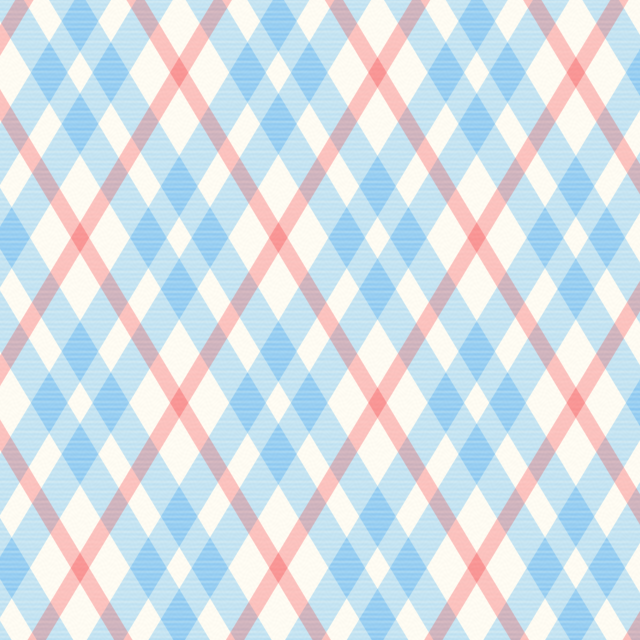
This pattern is drawn by a WebGL 2 fragment shader. Its source:

```glsl
#version 300 es
precision highp float;
// Diagonal plaid: two mirrored sets of slanted bands dyed onto cream cloth.
// Each set repeats one thin coral line and a pair of wide sky bands; dyes
// multiply where bands cross, and fine horizontal threads streak the blue.

#define REPEAT vec2(0.3099, 0.516)    // width and height of one diamond
#define CROSSING vec2(0.280, 0.8867)  // centre of one coral crossing
#define CORAL_HALF 0.046              // half widths, in fractions of a repeat
#define SKY_HALF 0.092
#define SKY_OFFSET 0.1555             // sky band distance from mid repeat
#define THREADS 128.0                 // horizontal threads up the canvas
#define THREAD_DEPTH 0.17
#define GRAIN 0.008
#define CREAM vec3(0.995, 0.985, 0.950)
#define SKY_DYE vec3(0.775, 0.906, 0.998)
#define CORAL_DYE vec3(0.990, 0.772, 0.785)

const float TAU = 6.2831853;

uniform vec2 u_resolution;
out vec4 fragColor;

// Smooth coverage of a band, given the distance from its centre line.
float band(float dist, float halfWidth, float soft) {
    return 1.0 - smoothstep(-soft, soft, dist - halfWidth);
}

// Coverage of (sky, coral) for one set of slanted bands.
vec2 bandSet(float t, float soft) {
    float fromMiddle = abs(fract(t) - 0.5);
    float sky = band(abs(fromMiddle - SKY_OFFSET), SKY_HALF, soft);
    float coral = band(0.5 - fromMiddle, CORAL_HALF, soft);
    return vec2(sky, coral);
}

// Horizontal threads, gently uneven in strength and drifting along x.
float threads(vec2 p) {
    float unevenness = 0.75 + 0.25 * sin(TAU * p.y * 37.0 + 1.7 * sin(TAU * p.x * 5.0));
    float fine = sin(TAU * p.y * THREADS + 0.7);
    float paired = sin(TAU * p.y * THREADS * 0.5 + 0.4);
    return fine * unevenness + 0.3 * paired;
}

// Faint cloth grain from crossed, bent sines.
float grain(vec2 p) {
    float warp = sin(TAU * p.x * 97.0 + 2.0 * sin(TAU * p.y * 31.0));
    float weft = sin(TAU * p.y * 113.0 + 2.0 * sin(TAU * p.x * 43.0));
    return warp * weft;
}

void main() {
    vec2 p = gl_FragCoord.xy / min(u_resolution.x, u_resolution.y);
    float pixel = 1.0 / min(u_resolution.x, u_resolution.y);

    // Slanted coordinates: each sum or difference steps by one per repeat.
    vec2 q = (p - CROSSING) / REPEAT;
    float soft = 0.8 * pixel * length(1.0 / REPEAT);
    vec2 dye = bandSet(q.x + q.y, soft) + bandSet(q.x - q.y, soft);

    // Blue takes less strongly over coral and varies with the threads.
    float sky = dye.x * (1.0 - 0.25 * min(dye.y, 1.0));
    sky *= 1.0 + THREAD_DEPTH * threads(p);
    float coral = dye.y * (1.0 + 0.25 * THREAD_DEPTH * threads(p));

    vec3 color = CREAM * pow(SKY_DYE, vec3(sky)) * pow(CORAL_DYE, vec3(coral));
    color *= 1.0 + GRAIN * grain(p);
    fragColor = vec4(clamp(color, 0.0, 1.0), 1.0);
}
```
